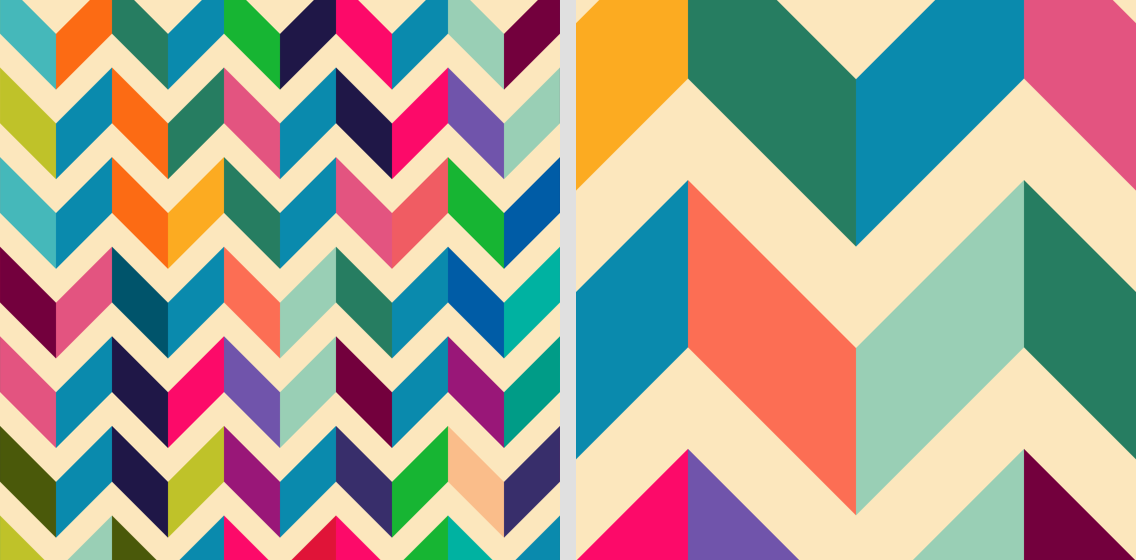
Left, the full canvas; right, a detail of the centre.
Reproduce this pattern procedurally as a WebGL 2 fragment shader.

```glsl
#version 300 es
precision highp float;
// Rows of zigzag bands on cream, each band cut into slanted tiles of flat colour.
// A triangle wave bends the rows; each row walks the palette with a hashed start
// and stride, while two of every five rising tiles take the accent blue.

uniform vec2 u_resolution;
out vec4 fragColor;

const float COLUMNS = 10.0;
const float ROW_PITCH = 0.16;      // vertical distance between bands
const float BAND_HALF = 0.0498;    // half the vertical thickness of a band
const float FIRST_CENTRE = 0.0103; // depth of the first band's centre at a peak
const vec3 CREAM = vec3(0.988, 0.906, 0.741);
const vec3 BLUE = vec3(0.04, 0.54, 0.68);

// Colours as percentages RRGGBB, leading zeros dropped.
// The strong dark and pink tones occur twice, half a palette apart.
const int PALETTE_SIZE = 29;
const int PALETTE[PALETTE_SIZE] = int[PALETTE_SIZE](
    120928, 987454, 450024, 7063, 990441, 757616,   // navy to lime
    221842, 994333, 443367, 277273, 600947, 880822, // indigo to red
    608171, 994208, 120928, 996713, 450024, 154938, // mint to pine
    990441, 293504, 221842, 893350, 443367, 943639, // pink to coral
    600947, 97120, 3342, 3665, 6153);               // purple to sea green

vec3 percentToRgb(int code) {
    return vec3(code / 10000, (code / 100) % 100, code % 100) / 100.0;
}

float hash(vec2 p) {
    vec3 q = fract(p.xyx * 0.1031);
    q += dot(q, q.yzx + 33.33);
    return fract((q.x + q.y) * q.z);
}

// Random integer from 0 to count - 1, constant along a row.
int rowPick(float row, float seed, int count) {
    return min(int(hash(vec2(row + 11.0, seed)) * float(count)), count - 1);
}

vec3 tileColour(int column, float row) {
    int pair = (column + 1) / 2;
    bool rising = (column & 1) == 1;
    bool accent = (2 * pair + rowPick(row, 3.0, 5)) % 5 < 2;
    if (rising && accent) return BLUE;

    int start = rowPick(row, 17.0, PALETTE_SIZE);
    int stride = 2 + rowPick(row, 29.0, 7);
    return percentToRgb(PALETTE[(start + stride * column + PALETTE_SIZE) % PALETTE_SIZE]);
}

// Triangle wave: 0 at even positions, 1 at odd ones.
float zigzag(float x) {
    return 1.0 - abs(mod(x, 2.0) - 1.0);
}

void main() {
    vec2 uv = gl_FragCoord.xy / u_resolution;
    float soft = 0.7 / min(u_resolution.x, u_resolution.y);

    // Depth below the canvas top, with the zigzag straightened out
    float across = uv.x * COLUMNS;
    float depth = 1.0 - uv.y - zigzag(across) / COLUMNS - FIRST_CENTRE;
    float row = floor(depth / ROW_PITCH + 0.5);

    // Perpendicular distance to the 45 degree band edges
    float edge = (abs(depth - row * ROW_PITCH) - BAND_HALF) * 0.7071;
    float band = 1.0 - smoothstep(-soft, soft, edge);

    // Blend the two tiles that meet at the nearest vertical seam
    float seam = floor(across + 0.5);
    float side = smoothstep(-soft, soft, (across - seam) / COLUMNS);
    vec3 tile = mix(tileColour(int(seam) - 1, row), tileColour(int(seam), row), side);

    fragColor = vec4(mix(CREAM, tile, band), 1.0);
}
```
